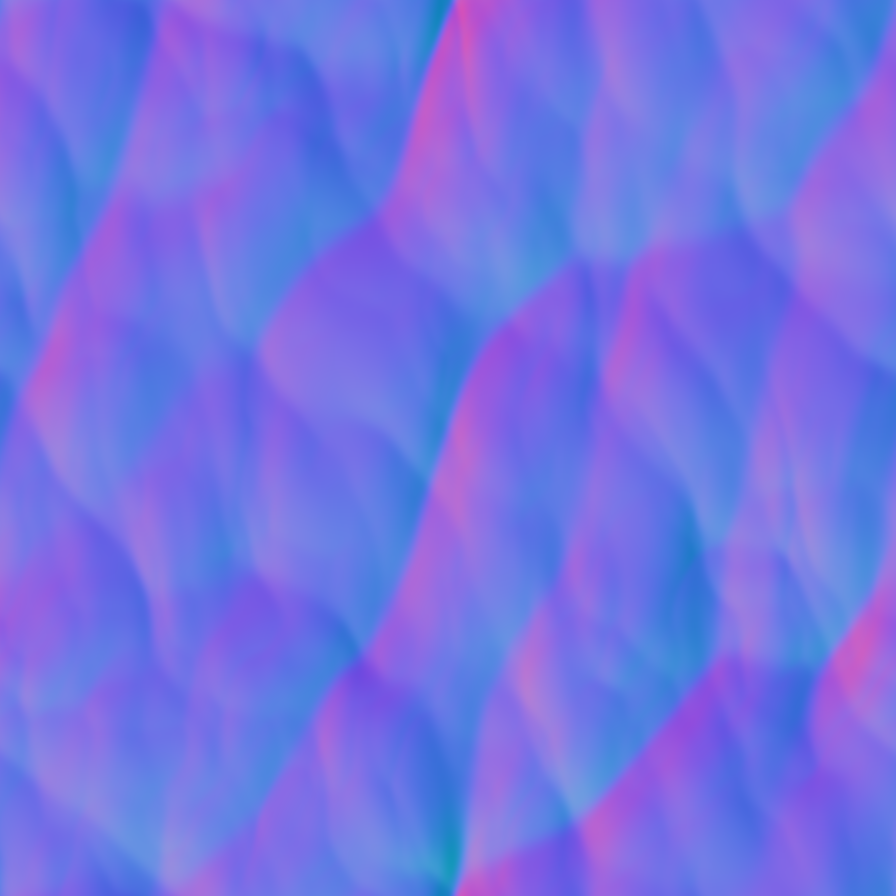
Reproduce this texture map procedurally as a WebGL 2 fragment shader.

```glsl
#version 300 es
precision highp float;
// Tileable normal map of leaning, wind-swept billows.
// Soft cellular domes on sheared wrapping lattices form a height field;
// its slopes are turned into red and green, its steepness into blue.

uniform vec2 u_resolution;
out vec4 fragColor;

const vec3 FLAT_COLOR = vec3(0.451, 0.448, 0.906);
const vec2 SLOPE_TO_COLOR = vec2(0.0285, 0.0225);
const float STEEPNESS_TO_BLUE = 1.1;
const float SLOPE_STEP = 0.003;

// Integer hash giving two values in 0..1 per cell and seed.
vec2 hash2(vec2 cell, uint seed) {
    uvec2 v = uvec2(ivec2(cell)) + uvec2(seed * 747u, seed * 391u);
    v = v * 1664525u + 1013904223u;
    v.x += v.y * 1664525u;
    v.y += v.x * 1664525u;
    v ^= v >> 16u;
    v.x += v.y * 1664525u;
    v.y += v.x * 1664525u;
    v ^= v >> 16u;
    return vec2(v & 65535u) / 65535.0;
}

// Pair of smooth value noises repeating after "period" cells.
vec2 wrapNoise(vec2 p, vec2 period, uint seed) {
    p *= period;
    vec2 cell = floor(p);
    vec2 f = p - cell;
    vec2 w = f * f * f * (f * (f * 6.0 - 15.0) + 10.0);
    vec2 lo = mod(cell, period);
    vec2 hi = mod(cell + 1.0, period);
    vec2 bottom = mix(hash2(lo, seed), hash2(vec2(hi.x, lo.y), seed), w.x);
    vec2 top = mix(hash2(vec2(lo.x, hi.y), seed), hash2(hi, seed), w.x);
    return mix(bottom, top, w.y);
}

// Canonical cell of a lattice that slides by "shear" cells per vertical tile.
vec2 wrapCell(vec2 cell, vec2 count, float shear) {
    float tile = floor(cell.y / count.y);
    cell += tile * vec2(shear, -count.y);
    return vec2(mod(cell.x, count.x), cell.y);
}

// Smooth minimum of squared distances to jittered centres.
float billows(vec2 p, vec2 count, float shear, float sharpness, uint seed) {
    vec2 q = vec2(count.x * p.x - shear * p.y, count.y * p.y);
    vec2 base = floor(q);
    float sum = 0.0;
    for (int j = -1; j <= 1; j++) {
        for (int i = -1; i <= 1; i++) {
            vec2 cell = base + vec2(i, j);
            vec2 jitter = hash2(wrapCell(cell, count, shear), seed);
            vec2 d = q - cell - mix(vec2(0.05), vec2(0.95), jitter);
            sum += exp(-sharpness * dot(d, d));
        }
    }
    return -log(sum + 1e-9) / sharpness;
}

// Large right-leaning billows crossed by finer, patchy ones of mixed lean.
float height(vec2 p) {
    vec2 broad = wrapNoise(p, vec2(4.0, 3.0), 11u);
    vec2 bend = wrapNoise(p, vec2(9.0, 6.0), 23u);
    vec2 ripple = wrapNoise(p, vec2(19.0, 12.0), 31u);
    vec2 warped = p + (broad - 0.5) * 0.03 + (bend - 0.5) * 0.028;
    vec2 rippled = warped + (ripple - 0.5) * 0.014;
    float patches = mix(0.4, 1.6, broad.y);
    float h = billows(warped, vec2(6.0, 3.0), 2.0, 14.0, 3u);
    h += 0.27 * billows(rippled, vec2(9.0, 5.0), -3.0, 10.0, 5u);
    h += 0.09 * patches * billows(rippled, vec2(16.0, 9.0), -2.0, 8.0, 7u);
    h += 0.03 * patches * billows(rippled, vec2(27.0, 15.0), 7.0, 7.0, 9u);
    return h;
}

// Central-difference slope in canvas units.
vec2 slopeAt(vec2 p, float stepSize) {
    vec2 e = vec2(stepSize, 0.0);
    vec2 rise = vec2(height(p + e.xy) - height(p - e.xy),
                     height(p + e.yx) - height(p - e.yx));
    return rise / (2.0 * stepSize);
}

// Encodes a slope as a bluish normal-map colour.
vec3 normalColor(vec2 slope) {
    vec2 tilt = -slope * SLOPE_TO_COLOR;
    float blueLoss = STEEPNESS_TO_BLUE * dot(tilt, tilt);
    return FLAT_COLOR + vec3(tilt, -blueLoss);
}

void main() {
    vec2 p = gl_FragCoord.xy / u_resolution;
    vec2 slope = slopeAt(p, SLOPE_STEP);
    fragColor = vec4(clamp(normalColor(slope), 0.0, 1.0), 1.0);
}
```
